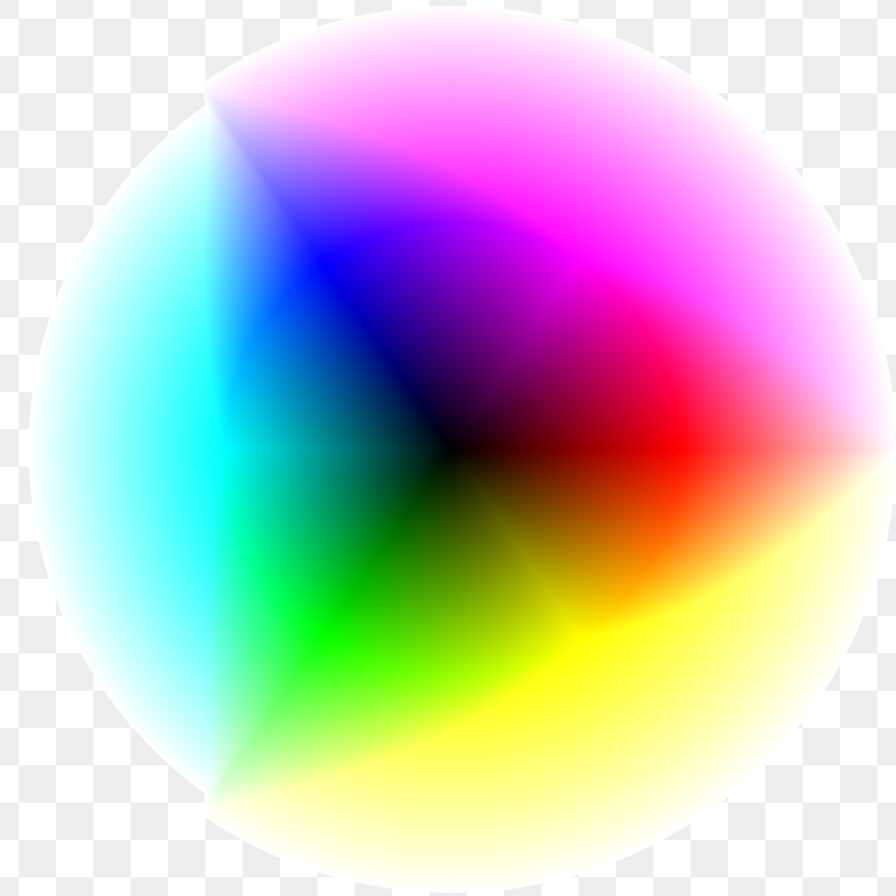
Give the GLSL for this background, as a WebGL 2 fragment shader.

```glsl
#version 300 es
precision highp float;
// A colour wheel from black core through pure hues to a white rim, over a checkerboard.

#define CENTER vec2(0.505, 0.4985)
#define PURE_RADIUS 0.2535   // where the hues are fully bright
#define RIM_RIGHT 0.495      // disc radius around the warm sectors
#define RIM_LEFT 0.473       // disc radius around the cyan sector
#define MIX_ANGLE 0.977      // magenta and yellow, from the red axis
#define PRIMARY_ANGLE 2.182  // blue and green, from the red axis
#define BEND 0.4             // curvature of the cool hue ramps
#define CHECKS 24.0
#define CHECK_GRAY 0.93

const float PI = 3.14159265;

uniform vec2 u_resolution;
out vec4 fragColor;

// Ramp from 0 at angle a to 1 at angle b, optionally bowed upward.
float hueRamp(float a, float b, float angle, float bend) {
    float t = clamp((angle - a) / (b - a), 0.0, 1.0);
    return t * (1.0 + bend - bend * t);
}

// Red depends on the angle from the x axis; blue and green mirror across it.
vec3 hueColor(vec2 p, float angle) {
    float red = hueRamp(PRIMARY_ANGLE, MIX_ANGLE, angle, BEND);
    float nearSide = hueRamp(0.0, MIX_ANGLE, angle, 0.0);
    float farSide = hueRamp(PRIMARY_ANGLE, PI, angle, BEND);
    return p.y > 0.0 ? vec3(red, farSide, nearSide) : vec3(red, nearSide, farSide);
}

// White and gray squares with edges softened over one pixel.
vec3 checkerboard(vec2 uv, float pixel) {
    vec2 wave = abs(fract(uv * CHECKS * 0.5) - 0.5) - 0.25;
    vec2 side = clamp(wave * 2.0 / (CHECKS * pixel), -0.5, 0.5) * 2.0;
    float gray = 0.5 + 0.5 * side.x * side.y;
    return vec3(mix(1.0, CHECK_GRAY, gray));
}

void main() {
    float extent = min(u_resolution.x, u_resolution.y);
    float pixel = 1.0 / extent;
    vec2 uv = (gl_FragCoord.xy - 0.5 * u_resolution) / extent + 0.5;
    vec2 p = uv - CENTER;
    float radius = length(p);
    float angle = abs(atan(p.y, p.x));

    // The disc steps inward beyond the blue and green rays.
    float cool = smoothstep(-0.015, 0.015, angle - PRIMARY_ANGLE);
    float rim = mix(RIM_RIGHT, RIM_LEFT, cool);

    // Brightness grows to the pure hues, then white is added out to the rim.
    float brightness = radius / PURE_RADIUS;
    float whiteness = max(radius - PURE_RADIUS, 0.0) / (rim - PURE_RADIUS);
    vec3 wheel = min(hueColor(p, angle) * brightness + whiteness, 1.0);

    float coverage = smoothstep(pixel, -pixel, radius - rim);
    fragColor = vec4(mix(checkerboard(uv, pixel), wheel, coverage), 1.0);
}
```
